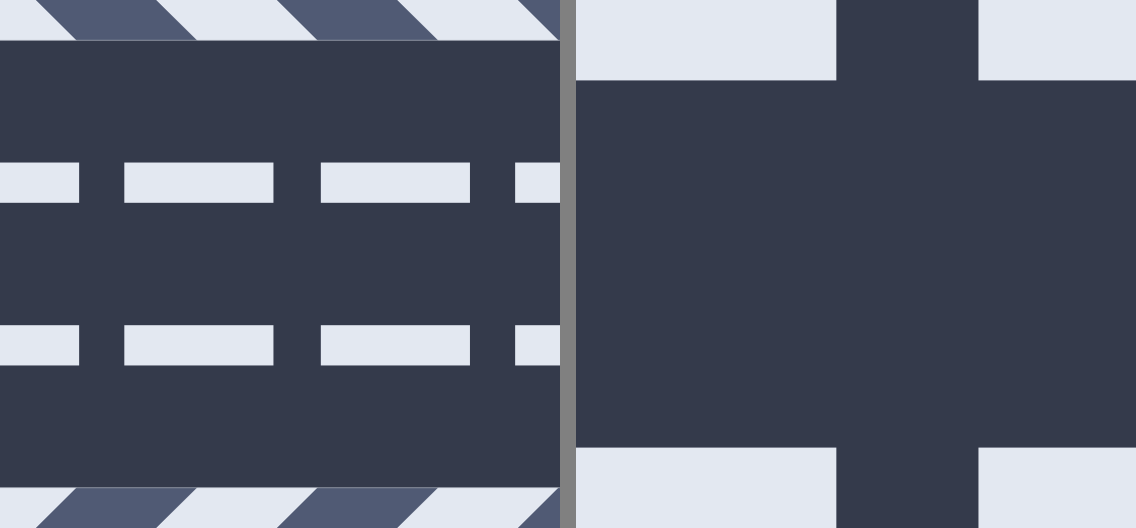
Left, the full canvas; right, a detail of the centre.
Give the GLSL for this pattern, as a WebGL 2 fragment shader.

```glsl
#version 300 es
precision highp float;

uniform vec2 u_resolution;
out vec4 outColor;

// Colours
const vec3 ASPHALT = vec3(0.204, 0.226, 0.296);
const vec3 PAINT = vec3(0.892, 0.910, 0.945);
const vec3 KERB_BLUE = vec3(0.312, 0.352, 0.453);
const vec3 HAIRLINE = vec3(0.70, 0.72, 0.76);

// Lengths, as fractions of the canvas width
const float KERB_HEIGHT = 0.0720;
const float HAIRLINE_WIDTH = 0.0019;
const float HAIRLINE_OPACITY = 0.6;
const float STRIPE_PERIOD = 0.4304;
const float STRIPE_START = 0.0638;
const float STRIPE_SLANT = 1.01;
const vec2 DASH_SIZE = vec2(0.2663, 0.0719);
const float DASH_PERIOD = 0.3470;
const float DASH_ROW = 0.3262;      // row centre, from the nearer edge
const float MIDDLE_GAP_X = 0.5306;  // dashes mirror about this gap
const float MIDDLE_GAP = 0.0846;

// Coverage of a shape from its signed distance
float coverage(float dist, float pixel) {
    return clamp(0.5 - dist / pixel, 0.0, 1.0);
}

// Slanted bands, negative inside the blue ones
float stripeDistance(vec2 p) {
    float phase = (p.x - STRIPE_SLANT * p.y - STRIPE_START) / STRIPE_PERIOD;
    float band = abs(fract(phase + 0.25) - 0.5) - 0.25;
    return band * STRIPE_PERIOD / length(vec2(1.0, STRIPE_SLANT));
}

// Lane dashes, repeating outwards from the middle gap
vec2 dashDistance(vec2 p) {
    float x = abs(p.x - MIDDLE_GAP_X) - 0.5 * (MIDDLE_GAP + DASH_SIZE.x);
    x -= DASH_PERIOD * max(floor(x / DASH_PERIOD + 0.5), 0.0);
    return abs(vec2(x, p.y - DASH_ROW)) - 0.5 * DASH_SIZE;
}

void main() {
    float pixel = 1.0 / u_resolution.x;
    vec2 p = gl_FragCoord.xy * pixel;

    // Mirror the road about its horizontal axis
    p.y = min(p.y, u_resolution.y * pixel - p.y);

    // Lane markings
    vec2 dash = dashDistance(p);
    float dashMask = coverage(dash.x, pixel) * coverage(dash.y, pixel);
    vec3 color = mix(ASPHALT, PAINT, dashMask);

    // Striped kerbs
    vec3 kerb = mix(PAINT, KERB_BLUE, coverage(stripeDistance(p), pixel));
    color = mix(color, kerb, coverage(p.y - KERB_HEIGHT, pixel));

    // Fine line along the kerb
    float line = coverage(abs(p.y - KERB_HEIGHT) - 0.5 * HAIRLINE_WIDTH, pixel);
    color = mix(color, HAIRLINE, line * HAIRLINE_OPACITY);

    outColor = vec4(color, 1.0);
}
```
